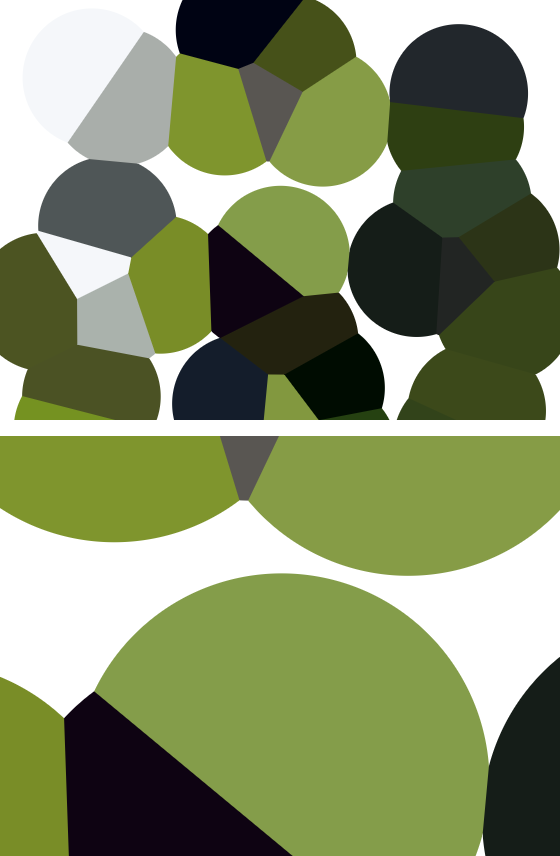
Top: the whole. Bottom: its middle third, enlarged.
Write a WebGL 2 fragment shader that draws this background.

```glsl
#version 300 es
precision highp float;

uniform vec2 u_resolution;
out vec4 fragColor;

const float DISC_RADIUS = 0.165;
const float CLUMP_SPREAD = 0.08;
const float CLUMP_JITTER = 0.05;
const float GOLDEN_ANGLE = 2.39996;
const float TAU = 6.28319;
const int CLUMPS = 3;
const int PALETTE_SIZE = 12;
const vec3 PAPER = vec3(1.0);

const vec3 PALETTE[PALETTE_SIZE] = vec3[](
    vec3(0.27, 0.33, 0.13),  // moss
    vec3(0.48, 0.57, 0.15),  // olive
    vec3(0.53, 0.61, 0.27),  // leaf
    vec3(0.03, 0.05, 0.03),  // black
    vec3(0.11, 0.15, 0.16),  // ink
    vec3(0.15, 0.22, 0.08),  // forest
    vec3(0.11, 0.11, 0.09),  // charcoal
    vec3(0.20, 0.29, 0.08),  // fern
    vec3(0.19, 0.27, 0.14),  // pine
    vec3(0.96, 0.97, 0.98),  // mist
    vec3(0.67, 0.69, 0.68),  // silver
    vec3(0.32, 0.33, 0.35)   // slate
);

struct Site {
    vec2 position;
    float distanceTo;
    int id;
};

uint scramble(uint n) {
    n = (n ^ (n >> 16)) * 0x7feb352du;
    n = (n ^ (n >> 15)) * 0x846ca68bu;
    return n ^ (n >> 16);
}

float hash(int n, int channel) {
    return float(scramble(uint(n * 7 + channel + 1)) >> 8) / 16777216.0;
}

// Rows of clumps draw closer together towards the bottom.
vec2 clumpCentre(int column, int row, float aspect) {
    float r = float(row);
    vec2 centre = vec2((float(column) + 0.5) / float(CLUMPS) * aspect,
                       0.04 + 0.28 * r + 0.05 * r * r);
    int clump = row * CLUMPS + column;
    return centre + CLUMP_JITTER * (vec2(hash(clump, 0), hash(clump, 1)) - 0.5);
}

// Members of a clump wind outwards along a spiral.
vec2 spiralOffset(int member, float phase) {
    float angle = float(member) * GOLDEN_ANGLE + phase;
    return CLUMP_SPREAD * sqrt(float(member)) * vec2(cos(angle), sin(angle));
}

vec3 siteColour(int id) {
    vec3 base = PALETTE[id % PALETTE_SIZE];
    vec3 shift = vec3(hash(id, 3), hash(id, 4), hash(id, 5)) - 0.5;
    return clamp(base + 0.09 * shift * (1.0 - base), 0.0, 1.0);
}

// Keeps the two closest sites in order.
void insertSite(Site candidate, inout Site nearest, inout Site second) {
    if (candidate.distanceTo < nearest.distanceTo) {
        second = nearest;
        nearest = candidate;
    } else if (candidate.distanceTo < second.distanceTo) {
        second = candidate;
    }
}

void findSites(vec2 point, float aspect, out Site nearest, out Site second) {
    nearest = Site(vec2(0.0), 1e3, 0);
    second = nearest;
    int id = 0;
    for (int row = 0; row < CLUMPS; row++) {
        for (int column = 0; column < CLUMPS; column++) {
            vec2 centre = clumpCentre(column, row, aspect);
            float phase = TAU * hash(row * CLUMPS + column, 2);
            // Full and sparse clumps alternate.
            int members = (row + column) % 2 == 1 ? 5 : 2;
            for (int member = 0; member < members; member++) {
                vec2 position = centre + spiralOffset(member, phase);
                insertSite(Site(position, distance(point, position), id), nearest, second);
                id++;
            }
        }
    }
}

// Signed distance to the line halfway between two sites.
float bisectorDistance(vec2 point, vec2 a, vec2 b) {
    return dot(0.5 * (a + b) - point, normalize(b - a));
}

float coverage(float signedDistance, float pixel) {
    return clamp(0.5 + signedDistance / pixel, 0.0, 1.0);
}

void main() {
    float pixel = 1.0 / u_resolution.y;
    vec2 point = gl_FragCoord.xy * pixel;
    Site nearest, second;
    findSites(point, u_resolution.x * pixel, nearest, second);

    float border = bisectorDistance(point, nearest.position, second.position);
    vec3 cell = mix(siteColour(second.id), siteColour(nearest.id), coverage(border, pixel));
    float disc = coverage(DISC_RADIUS - nearest.distanceTo, pixel);
    fragColor = vec4(mix(PAPER, cell, disc), 1.0);
}
```
